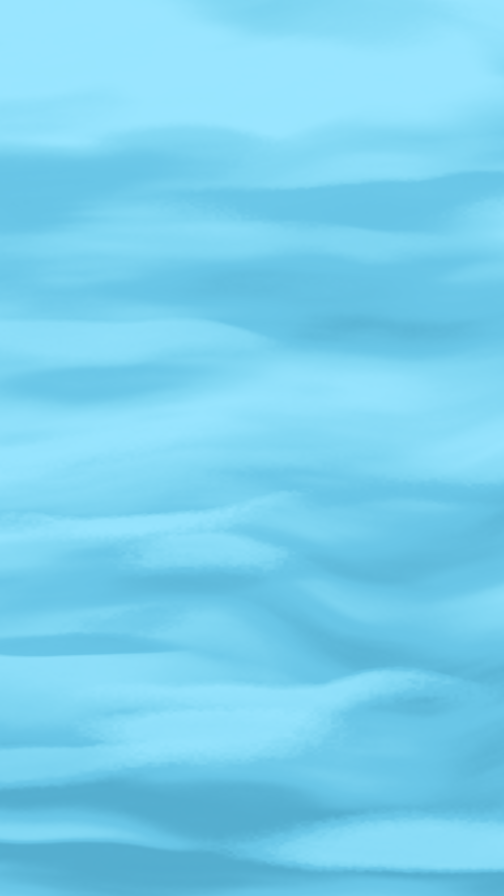
Write a WebGL 2 fragment shader that draws this texture.

```glsl
#version 300 es
precision highp float;
// Painted water: a pale-to-deep blue wash with wide horizontal swells,
// built from warped, stretched value noise, then covered by a loop of
// curved translucent brush strokes with soft bodies and dry, grainy rims.

uniform vec2 u_resolution;
out vec4 fragColor;

float hash(vec2 p) {
  vec3 q = fract(vec3(p.xyx) * 0.1031);
  q += dot(q, q.yzx + 33.33);
  return fract((q.x + q.y) * q.z);
}

float noise(vec2 p) {
  vec2 cell = floor(p), f = fract(p);
  f = f * f * f * (f * (f * 6.0 - 15.0) + 10.0);
  return mix(mix(hash(cell), hash(cell + vec2(1, 0)), f.x),
             mix(hash(cell + vec2(0, 1)), hash(cell + vec2(1, 1)), f.x), f.y);
}

float fbm(vec2 p) {
  float sum = 0.0, amplitude = 0.55;
  for (int i = 0; i < 4; i++) {
    sum += amplitude * noise(p);
    p = mat2(0.99, 0.06, -0.06, 0.99) * p * 1.9 + 17.3;
    amplitude *= 0.45;
  }
  return sum;
}

// Tone 0 is the palest blue, tone 1 the deepest.
vec3 waterColor(float tone) {
  vec3 c = mix(vec3(0.60, 0.90, 1.0), vec3(0.50, 0.84, 0.95), smoothstep(0.0, 0.45, tone));
  c = mix(c, vec3(0.41, 0.775, 0.905), smoothstep(0.38, 0.7, tone));
  return mix(c, vec3(0.33, 0.68, 0.81), smoothstep(0.68, 1.02, tone));
}

// Coverage of one long, bowed stroke: one flank is crisp, the other fades.
float stroke(vec2 p, float id, float grain) {
  vec2 center = vec2(hash(vec2(id, 1.7)) * 0.5625, (id + hash(vec2(id, 2.3))) / 30.0);
  vec2 size = vec2(mix(0.08, 0.3, hash(vec2(id, 3.1))), mix(0.007, 0.022, hash(vec2(id, 4.9))));
  vec2 q = p - center;
  q.y -= (hash(vec2(id, 5.3)) - 0.4) * 0.6 * q.x * q.x;
  q.y -= (hash(vec2(id, 6.1)) - 0.5) * 0.18 * q.x;
  q.y += (noise(p * vec2(9.0, 14.0) + id * 7.0) - 0.5) * 0.025;
  float flank = q.y * (hash(vec2(id, 11.2)) - 0.5);
  q = abs(q / size);
  q.y *= mix(0.4, 1.0, smoothstep(-0.002, 0.002, flank));
  float dist = pow(q.x * q.x + q.y * q.y, 0.5);
  float dryness = hash(vec2(id, 7.7));
  dist += (grain - 0.5) * 0.45 * dryness * dryness;
  return 1.0 - smoothstep(mix(0.0, 0.65, hash(vec2(id, 8.2))), 1.2, dist);
}

void main() {
  vec2 p = gl_FragCoord.xy / u_resolution.y;

  // Bend the layers so that the swells rise and dip
  vec2 warped = p;
  warped.y += (noise(p * vec2(4.5, 6.0) + 3.0) - 0.5) * 0.09;
  warped.y += 0.15 * (p.x - 0.28) * (p.x - 0.28);

  // Wash: deep at the bottom, pale at the top, crossed by swells
  float tone = mix(0.8, 0.14, smoothstep(-0.1, 1.1, p.y));
  tone += (fbm(warped * vec2(2.8, 12.0) + 41.0) - 0.48) * 1.45;
  tone += (fbm(warped * vec2(5.0, 34.0) + 9.0) - 0.48) * 0.2;
  tone = clamp(tone, 0.03, 0.98);

  // Strokes: more dark ones high up, more light ones low down
  float grain = noise(p * vec2(210.0, 290.0)) * 0.65 + noise(p * vec2(90.0, 150.0)) * 0.35;
  for (float id = 0.0; id < 30.0; id++) {
    float cover = stroke(p, id, grain);
    float isDark = step(hash(vec2(id, 9.4)), mix(0.4, 0.65, id / 30.0));
    float paint = mix(0.06, mix(1.02, 0.68, id / 30.0), isDark);
    tone = mix(tone, paint, cover * mix(0.35, 0.8, hash(vec2(id, 10.6))));
  }

  // Faint bristle streaks and paper tooth
  tone += (noise(warped * vec2(14.0, 130.0)) - 0.5) * 0.03 + (grain - 0.5) * 0.025;
  fragColor = vec4(waterColor(tone), 1.0);
}
```
